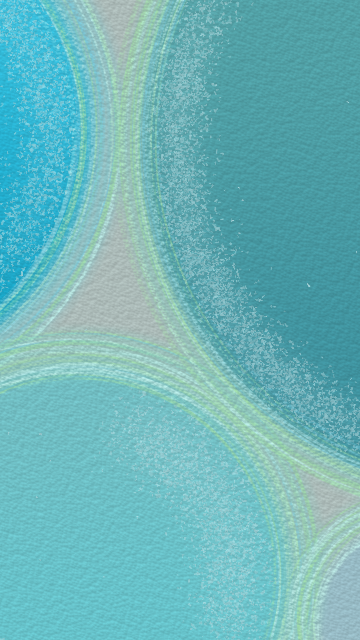
Reproduce this background procedurally as a Shadertoy shader.

```glsl
// Four large pastel discs on textured paper, ringed by loose chalk strokes.
// Soft distance-based fills come first, then scattered flecks along each rim,
// then looped circular strands, and finally embossed cellular paper grain.

const int STRANDS = 20;
const vec3 PAPER = vec3(0.67, 0.73, 0.72);
const vec3 CHALK = vec3(0.71, 0.89, 0.87);
const vec3 GREEN = vec3(0.60, 0.83, 0.62);
const vec3 SKY   = vec3(0.45, 0.76, 0.83);
const vec3 FLECK = vec3(0.69, 0.84, 0.86);

struct Disc {
    vec2 center;
    float radius;
    vec2 band;       // inner and outer radius of the strands
    vec3 fill;
    vec3 wash;       // tint beneath the strands
    vec2 fleckRing;  // radius and spread of the flecks
    vec2 fleckAxis;  // direction in which flecks gather
    float fleckAmount;
};

vec3 hash3(vec2 p) {
    vec3 q = fract(p.xyx * vec3(0.1031, 0.1030, 0.0973));
    q += dot(q, q.yxz + 33.33);
    return fract((q.xxy + q.yzz) * q.zyx);
}

mat2 rotation(float a) {
    return mat2(cos(a), sin(a), -sin(a), cos(a));
}

// Distance to the nearest scattered cell point
float cellular(vec2 p) {
    vec2 id = floor(p);
    float nearest = 2.0;
    for (int y = -1; y <= 1; y++)
    for (int x = -1; x <= 1; x++) {
        vec2 cell = id + vec2(x, y);
        nearest = min(nearest, length(cell + hash3(cell).xy - p));
    }
    return nearest;
}

// Cellular height, lit from the upper left
float emboss(vec2 p, float scale) {
    vec2 q = rotation(0.35) * p * scale * vec2(0.8, 1.15);
    vec2 light = vec2(-0.16, 0.22);
    return cellular(q + light) - cellular(q - light);
}

// Ragged dots in rotated grids; density sets how many cells are filled
float flecks(vec2 p, float density, float px) {
    float cover = 0.0;
    for (int i = 0; i < 3; i++) {
        float scale = 70.0 + 36.0 * float(i);
        vec2 q = rotation(0.5 + float(i)) * p * scale;
        q += 0.22 * sin(q.yx * 4.3 + 2.0 * sin(q * 2.1));
        vec3 h = hash3(floor(q) + 71.0 * float(i));
        float d = length(fract(q) - mix(vec2(0.32), vec2(0.68), h.xy));
        float size = mix(0.16, 0.40, fract(h.z * 17.0));
        float dot_ = 1.0 - smoothstep(size - 0.1, size + px * scale, d);
        cover = max(cover, dot_ * step(h.z, density) * (0.5 + 0.5 * h.x));
    }
    return cover;
}

vec3 paintDisc(vec3 col, vec2 p, Disc d, float grain, float px) {
    vec2 v = p - d.center;
    float r = length(v);
    float edge = r - d.radius + grain * 0.02;
    col = mix(col, d.fill, 1.0 - smoothstep(-0.025, 0.03, edge));

    float ring = exp(-pow((r - d.fleckRing.x) / d.fleckRing.y, 2.0));
    float arc = smoothstep(0.5, 0.88, dot(v / max(r, 1e-4), d.fleckAxis));
    float density = ring * arc * d.fleckAmount;
    col = mix(col, FLECK, 0.14 * density);
    return mix(col, FLECK, 0.62 * flecks(p, density * 0.55, px));
}

vec3 paintStrands(vec3 col, vec2 p, Disc d, float seed, float grain, float px) {
    vec2 v = p - d.center;
    float r = length(v), angle = atan(v.y, v.x);
    float wash = smoothstep(d.band.x - 0.02, d.band.x + 0.06, r)
               * (1.0 - smoothstep(d.band.y - 0.04, d.band.y + 0.03, r));
    col = mix(col, d.wash, wash * (0.55 + 0.08 * sin(r * 310.0 + seed)));

    for (int i = 0; i < STRANDS; i++) {
        vec3 h = hash3(vec2(float(i) + 3.0, seed * 7.3));
        float t = (float(i) + 0.5) / float(STRANDS);
        float path = length(v - (h.xy - 0.5) * 0.04) - mix(d.band.x, d.band.y, t);
        float width = mix(0.0008, 0.0055, h.z * h.z);
        float line = 1.0 - smoothstep(width, width + 1.3 * px, abs(path));
        float pressure = 0.30 + 0.18 * sin(angle * 3.0 + h.x * 40.0) + grain * 0.5;
        vec3 ink = h.y < 0.42 ? CHALK : (h.y < 0.78 ? GREEN : SKY);
        col = mix(col, ink, line * clamp(pressure, 0.0, 0.75));
    }
    return col;
}

void mainImage(out vec4 fragColor, in vec2 fragCoord) {
    vec2 uv = fragCoord / iResolution.xy;
    vec2 p = uv * vec2(1.0, 16.0 / 9.0);
    float px = 1.0 / iResolution.x;
    float grain = 0.65 * emboss(p, 115.0) + 0.35 * emboss(p + 4.0, 52.0);

    Disc blue = Disc(vec2(-0.426, 1.407), 0.685, vec2(0.645, 0.775),
        mix(vec3(0.09, 0.64, 0.77), vec3(0.19, 0.73, 0.85), smoothstep(0.5, 1.0, uv.y)),
        vec3(0.47, 0.77, 0.80), vec2(0.565, 0.075), vec2(0.995, 0.10), 0.75);
    Disc teal = Disc(vec2(1.377, 1.384), 0.985, vec2(0.945, 1.05),
        mix(vec3(0.24, 0.57, 0.62), vec3(0.32, 0.63, 0.65), smoothstep(0.3, 1.0, uv.y)),
        vec3(0.51, 0.77, 0.73), vec2(0.885, 0.065), vec2(-0.93, -0.36), 1.0);
    Disc aqua = Disc(vec2(0.22, 0.18), 0.585, vec2(0.535, 0.680),
        mix(vec3(0.40, 0.76, 0.79), vec3(0.44, 0.74, 0.76), smoothstep(0.0, 0.4, uv.y)),
        vec3(0.51, 0.79, 0.75), vec2(0.430, 0.090), vec2(0.90, 0.43), 0.75);
    Disc mist = Disc(vec2(1.157, 0.053), 0.275, vec2(0.270, 0.365),
        vec3(0.59, 0.73, 0.77), vec3(0.54, 0.79, 0.77), vec2(0.2, 0.03), vec2(-1.0, 0.0), 0.0);

    // Fills and flecks
    vec3 col = PAPER;
    col = paintDisc(col, p, blue, grain, px);
    col = paintDisc(col, p, teal, grain, px);
    col = paintDisc(col, p, aqua, grain, px);
    col = paintDisc(col, p, mist, grain, px);

    // Chalk rings
    col = paintStrands(col, p, blue, 1.0, grain, px);
    col = paintStrands(col, p, aqua, 2.0, grain, px);
    col = paintStrands(col, p, teal, 3.0, grain, px);
    col = paintStrands(col, p, mist, 4.0, grain, px);

    // Paper relief
    col *= 1.0 + 0.16 * grain;
    fragColor = vec4(clamp(col, 0.0, 1.0), 1.0);
}
```
